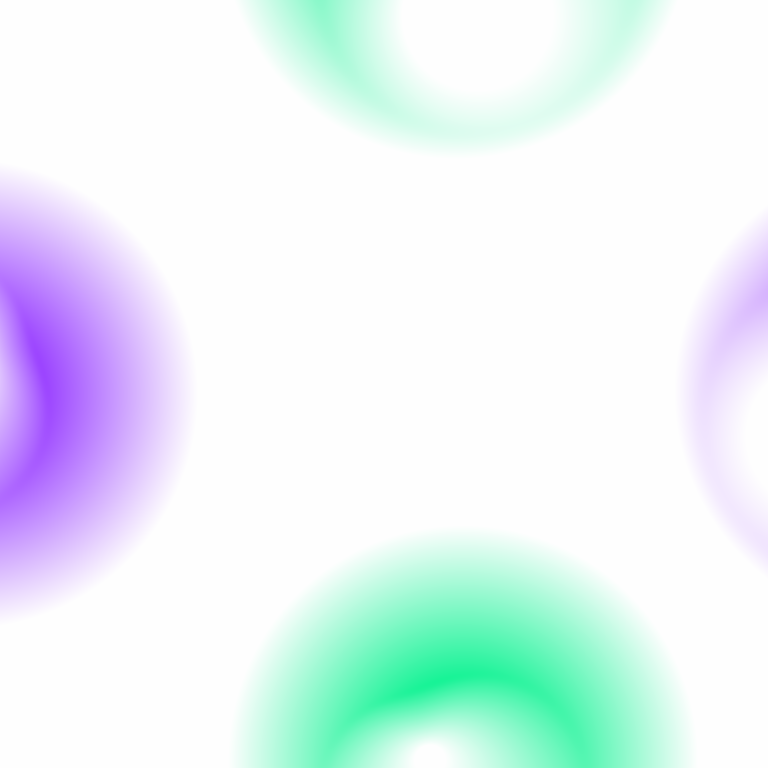
Write a Shadertoy shader that draws this background.

```glsl
// Four soft rings, two green and two violet, glow in from the canvas sides.
// Each ring is the smooth minimum of two ramps: one falls to its outer circle,
// the other falls to an off-centre hole, with a width that varies by direction.

const vec3 PAPER = vec3(0.996);
const vec3 GREEN = vec3(0.07, 0.95, 0.58);
const vec3 VIOLET = vec3(0.60, 0.25, 1.0);

float smoothMin(float a, float b, float k) {
    float h = max(k - abs(a - b), 0.0) / k;
    return min(a, b) - 0.25 * k * h * h;
}

// Glow strength; the inner ramp is steepest along the angle "facing".
float ring(vec2 p, vec2 center, vec2 hole, float holeRadius,
           float width, float swing, float facing) {
    float outer = (0.306 - length(p - center)) / 0.202;

    vec2 offset = p - hole;
    float dist = length(offset);
    float alignment = dot(offset, vec2(cos(facing), sin(facing))) / max(dist, 1e-4);
    float inner = (dist - holeRadius) / (width - swing * alignment);

    return clamp(smoothMin(outer, inner, 0.08), 0.0, 1.0);
}

void mainImage(out vec4 fragColor, in vec2 fragCoord) {
    float side = min(iResolution.x, iResolution.y);
    vec2 p = (fragCoord - 0.5 * iResolution.xy) / side + 0.5;

    // Bold rings with a small hole: bottom and left
    float bottom = ring(p, vec2(0.603, 0.010), vec2(0.560, 0.010), 0.02, 0.215, 0.14, 1.80);
    float left = ring(p, vec2(-0.048, 0.487), vec2(-0.048, 0.530), 0.02, 0.215, 0.14, 0.23);

    // Pale rings with a wide hole: top and right
    float top = ring(p, vec2(0.594, 1.099), vec2(0.622, 0.980), 0.098, 0.312, 0.11, 2.62);
    float right = ring(p, vec2(1.184, 0.490), vec2(1.070, 0.432), 0.098, 0.312, 0.11, 1.05);

    vec3 color = mix(PAPER, GREEN, max(bottom, top));
    color = mix(color, VIOLET, max(left, right));
    fragColor = vec4(color, 1.0);
}
```
